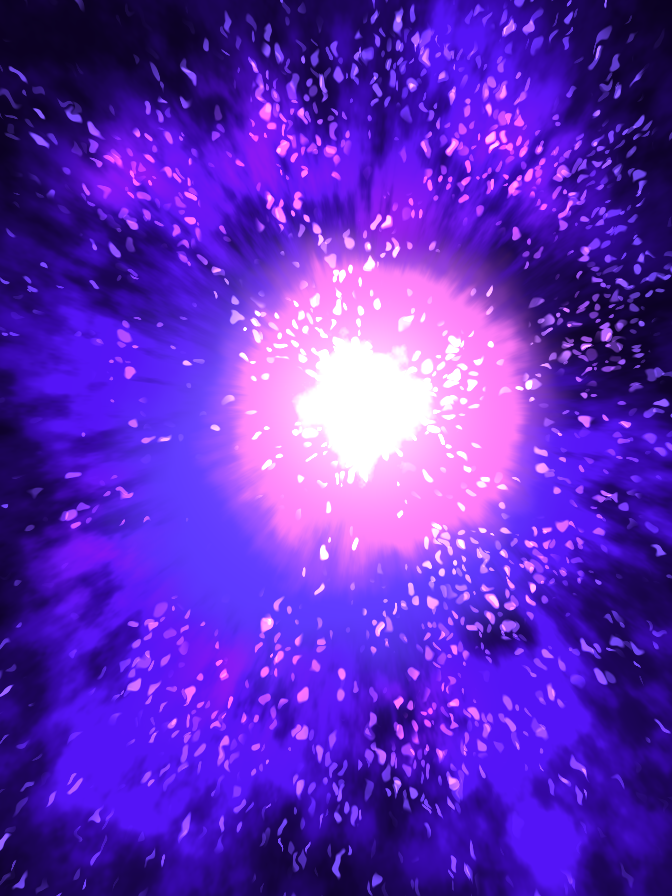
Reproduce this background procedurally as a Shadertoy shader.

```glsl
// A violet energy burst: a white core in a pink fireball and a blue halo,
// surrounded by dusty clouds and radially stretched sparks.
// Value noise shapes the light; jittered grids scatter the sparks.

// Positions are measured from the canvas centre, in canvas heights.
const vec2 BURST = vec2(0.031, 0.046);
const vec2 FIREBALL = vec2(0.052, 0.046);
const vec2 HALO = vec2(0.0, -0.02);
const float FIREBALL_RADIUS = 0.168;
const float CORE_RADIUS = 0.072;
const float SPARK_CELL = 0.021;

const vec3 NIGHT = vec3(0.04, 0.005, 0.13);
const vec3 INDIGO = vec3(0.11, 0.02, 0.35);
const vec3 VIOLET = vec3(0.21, 0.03, 0.66);
const vec3 BLUE = vec3(0.33, 0.08, 0.97);
const vec3 HALO_BLUE = vec3(0.36, 0.22, 1.0);
const vec3 MAGENTA = vec3(0.66, 0.10, 0.95);
const vec3 ORCHID = vec3(0.84, 0.36, 1.0);
const vec3 PINK = vec3(1.0, 0.44, 0.97);
const vec3 ROSE = vec3(1.0, 0.70, 1.0);
const vec3 LAVENDER = vec3(0.50, 0.38, 0.95);

// Cloud banks: x, y, radius, light (negative darkens)
const vec4 CLOUDS[12] = vec4[12](
    vec4(0.185, 0.318, 0.10, 0.8), vec4(-0.05, 0.30, 0.11, 0.8),
    vec4(-0.21, 0.29, 0.08, 0.6), vec4(-0.25, 0.10, 0.11, 0.65),
    vec4(-0.22, -0.11, 0.10, 0.7), vec4(-0.13, -0.27, 0.15, 0.8),
    vec4(0.19, -0.28, 0.14, 0.7), vec4(0.27, -0.07, 0.12, 0.7),
    vec4(0.26, -0.41, 0.12, 0.8), vec4(-0.24, -0.41, 0.15, 0.6),
    vec4(0.175, -0.21, 0.04, -0.7), vec4(0.12, 0.45, 0.08, 0.5));

// Magenta patches: x, y, radius
const vec3 PATCHES[7] = vec3[7](
    vec3(-0.08, 0.31, 0.08), vec3(0.19, 0.31, 0.07), vec3(-0.23, 0.30, 0.05),
    vec3(-0.24, -0.11, 0.07), vec3(-0.10, -0.25, 0.07), vec3(0.09, -0.30, 0.05),
    vec3(0.06, 0.25, 0.06));

// Spark swarms: x, y, radius
const vec3 SWARMS[11] = vec3[11](
    vec3(0.12, 0.435, 0.10), vec3(-0.09, 0.345, 0.13), vec3(0.237, 0.318, 0.09),
    vec3(0.302, 0.148, 0.09), vec3(0.21, -0.12, 0.10), vec3(-0.10, -0.268, 0.10),
    vec3(0.094, -0.294, 0.11), vec3(-0.066, 0.09, 0.05), vec3(0.146, 0.10, 0.05),
    vec3(0.016, 0.20, 0.05), vec3(0.135, -0.075, 0.04));

float hash(vec3 p) {
    p = fract(p * 0.1031);
    p += dot(p, p.zyx + 31.32);
    return fract((p.x + p.y) * p.z);
}

float noise(vec3 p) {
    vec3 i = floor(p), f = fract(p);
    f = f * f * (3.0 - 2.0 * f);
    vec2 k = vec2(0.0, 1.0);
    vec4 a = vec4(hash(i), hash(i + k.yxx), hash(i + k.xyx), hash(i + k.yyx));
    vec4 b = vec4(hash(i + k.xxy), hash(i + k.yxy), hash(i + k.xyy), hash(i + k.yyy));
    a = mix(a, b, f.z);
    return mix(mix(a.x, a.y, f.x), mix(a.z, a.w, f.x), f.y);
}

float fbm(vec3 p) {
    float sum = 0.0, amp = 0.53;
    for (int i = 0; i < 4; i++, amp *= 0.5) {
        sum += amp * noise(p);
        p = p * 2.03 + 7.1;
    }
    return sum;
}

float glow(vec2 p, float radius) { return exp(-dot(p, p) / (radius * radius)); }

// Jittered ellipses pointing away from the burst
float sparks(vec2 p, float cell, float seed, float density) {
    float sum = 0.0;
    for (int k = 0; k < 9; k++) {
        vec2 id = floor(p / cell) + vec2(k % 3 - 1, k / 3 - 1);
        vec2 jitter = vec2(hash(vec3(id, seed)), hash(vec3(id, seed + 1.0)));
        float chance = hash(vec3(id, seed + 2.0)), size = hash(vec3(id, seed + 3.0));
        vec2 pos = (id + 0.1 + 0.8 * jitter) * cell, d = p - pos;
        vec2 dir = pos / max(length(pos), 0.001);
        float far = smoothstep(0.28, 0.6, length(pos));
        vec2 axes = cell * mix(0.13, 0.26, size) * vec2(1.6 + 1.5 * far, 1.0 - 0.25 * far);
        float shape = length(vec2(dot(d, dir), dot(d, vec2(-dir.y, dir.x))) / axes);
        sum += (1.0 - smoothstep(0.65, 1.15, shape)) * (0.3 + 0.7 * jitter.x)
             * smoothstep(chance - 0.08, chance + 0.08, density - 0.08);
    }
    return sum;
}

void mainImage(out vec4 fragColor, in vec2 fragCoord) {
    vec2 p = (fragCoord - 0.5 * iResolution.xy) / iResolution.y;
    vec2 q = p - BURST;
    float r = length(q);
    vec2 dir = q / max(r, 0.001);
    float dust = fbm(vec3(p * 13.0, 3.0));
    float streak = fbm(vec3(dir * 16.0, r * 17.0));
    float grain = smoothstep(0.25, 0.75, mix(dust, streak, 0.5));

    // Clouds and halo
    float light = 0.02 + 0.2 * grain, blush = 0.0, density = 0.16 + 0.75 * glow(q, 0.10);
    for (int i = 0; i < 12; i++)
        light += CLOUDS[i].w * glow(p - CLOUDS[i].xy, CLOUDS[i].z) * (0.3 + 0.6 * grain);
    for (int i = 0; i < 7; i++) blush += glow(p - PATCHES[i].xy, PATCHES[i].z);
    for (int i = 0; i < 11; i++) density += 0.6 * glow(p - SWARMS[i].xy, SWARMS[i].z);
    light *= 1.0 - 0.35 * smoothstep(0.42, 0.65, r);
    vec3 col = mix(NIGHT, INDIGO, smoothstep(0.0, 0.2, light));
    col = mix(col, VIOLET, smoothstep(0.17, 0.36, light));
    col = mix(col, BLUE, smoothstep(0.33, 0.55, light));
    col = mix(col, MAGENTA, 0.7 * min(blush, 1.0) * smoothstep(0.15, 0.9, grain));
    float halo = 1.0 - smoothstep(0.17, 0.29, length(p - HALO) + 0.08 * (dust - 0.5));
    col = mix(col, HALO_BLUE, halo);

    // Fireball and core
    float ball = length(p - FIREBALL) + 0.07 * (dust - 0.5) + 0.03 * (streak - 0.5);
    col = mix(col, ORCHID, 0.5 * (1.0 - smoothstep(FIREBALL_RADIUS, FIREBALL_RADIUS + 0.05, ball)));
    col = mix(col, PINK, 1.0 - smoothstep(FIREBALL_RADIUS - 0.02, FIREBALL_RADIUS + 0.01, ball));
    col = mix(col, ROSE, glow(q, 0.12));
    float ragged = 0.06 * (fbm(vec3(q * 45.0, 9.0)) - 0.5);
    float core = 1.0 - smoothstep(CORE_RADIUS - 0.012, CORE_RADIUS + 0.008, r + ragged);
    col = mix(col, vec3(1.0), max(core, 0.7 * glow(q, 0.08)));

    // Sparks, with edges bent by noise
    density *= 0.35 + 1.1 * smoothstep(0.3, 0.7, noise(vec3(p * 16.0, 5.0)));
    density *= 1.0 - 0.9 * glow(p - vec2(-0.1, -0.1), 0.10);
    vec2 bent = q + 0.009 * (vec2(noise(vec3(q * 95.0, 1.0)), noise(vec3(q * 95.0, 6.0))) - 0.5);
    float spark = sparks(bent, SPARK_CELL, 11.0, density)
                + 0.8 * sparks(bent, SPARK_CELL * 0.7, 23.0, density);
    vec3 tint = mix(LAVENDER, PINK, min(blush + 0.5 * (1.0 - smoothstep(0.25, 0.35, r)), 1.0));
    tint = mix(tint, vec3(1.0), 1.0 - smoothstep(0.14, 0.27, r));
    col += tint * spark;

    fragColor = vec4(clamp(col, 0.0, 1.0), 1.0);
}
```
